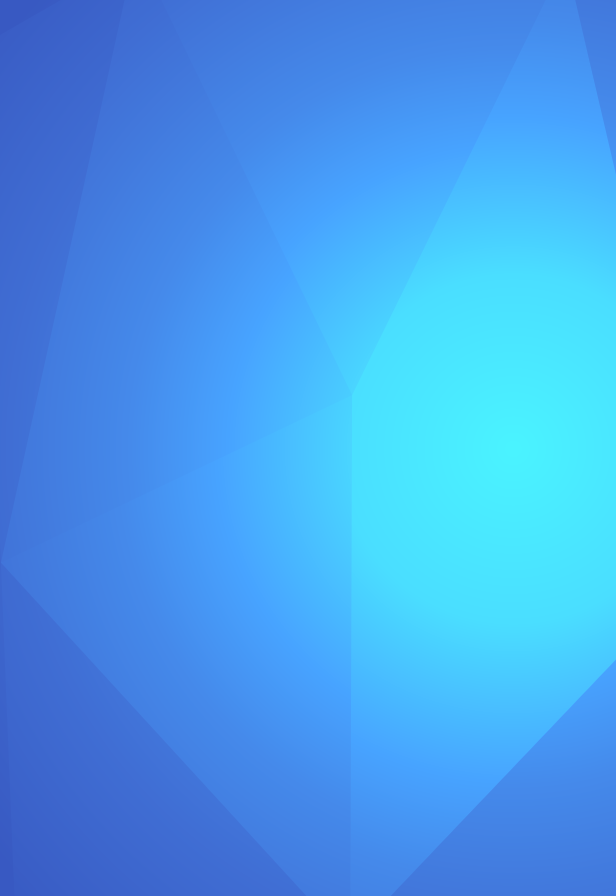
Reproduce this background procedurally as a Shadertoy shader.

```glsl
// Faceted blue backdrop lit by one soft cyan glow right of centre.
// Each facet pushes the glow distance outward by its own amount,
// and a colour ramp turns the shifted distance into a shade.

const float ASPECT = 0.6875; // width of the layout for a height of 1

// Antialiased mask of the half plane to the left of the line a -> b
float leftOf(vec2 p, vec2 a, vec2 b) {
    vec2 d = normalize(b - a);
    float dist = d.x * (p.y - a.y) - d.y * (p.x - a.x);
    return clamp(0.5 + dist * iResolution.y, 0.0, 1.0);
}

// Blend toward colour c between the distances near and far
vec3 rampStep(vec3 base, vec3 c, float near, float far, float r) {
    return mix(base, c, clamp((r - near) / (far - near), 0.0, 1.0));
}

// Glow colour from the cyan core to deep blue
vec3 glowRamp(float r) {
    vec3 col = vec3(0.29, 0.955, 1.0);
    col = rampStep(col, vec3(0.29, 0.87, 1.00), 0.000, 0.195, r);
    col = rampStep(col, vec3(0.28, 0.64, 1.00), 0.195, 0.371, r);
    col = rampStep(col, vec3(0.27, 0.54, 0.92), 0.371, 0.482, r);
    col = rampStep(col, vec3(0.26, 0.48, 0.87), 0.482, 0.586, r);
    col = rampStep(col, vec3(0.25, 0.43, 0.83), 0.586, 0.677, r);
    return rampStep(col, vec3(0.22, 0.35, 0.76), 0.677, 0.885, r);
}

// Distance shift of the facet under p; larger means darker
float facetShift(vec2 p) {
    vec2 hub = vec2(0.393, 0.559);
    vec2 leftTip = vec2(0.001, 0.372);
    vec2 topRight = vec2(0.609, 1.0);

    // Facets that meet at the hub
    float s = 0.033;
    s = mix(s, 0.053, leftOf(p, hub, vec2(0.180, 1.0)));
    s = mix(s, 0.040, leftOf(p, hub, leftTip));
    float bright = leftOf(p, topRight, hub) * leftOf(p, hub, vec2(0.391, 0.0));
    s = mix(s, 0.0, bright);

    // Darker facets along the left side
    s = mix(s, 0.112, leftOf(p, leftTip, vec2(0.139, 1.0)));
    s = mix(s, 0.117, leftOf(p, vec2(0.342, 0.0), leftTip));
    s = mix(s, 0.155, leftOf(p, vec2(0.016, 0.0), leftTip));
    s = mix(s, 0.155, leftOf(p, vec2(0.0, 0.961), vec2(0.068, 1.0)));

    // Darker corners on the right side
    s = mix(s, 0.090, leftOf(p, vec2(0.642, 1.0), vec2(ASPECT, 0.805)));
    return mix(s, 0.105, leftOf(p, vec2(ASPECT, 0.264), vec2(0.436, 0.0)));
}

void mainImage(out vec4 fragColor, in vec2 fragCoord) {
    vec2 p = fragCoord / iResolution.xy * vec2(ASPECT, 1.0);
    vec2 glowCentre = vec2(0.573, 0.499);
    float r = length(p - glowCentre) + facetShift(p);
    fragColor = vec4(glowRamp(r), 1.0);
}
```
